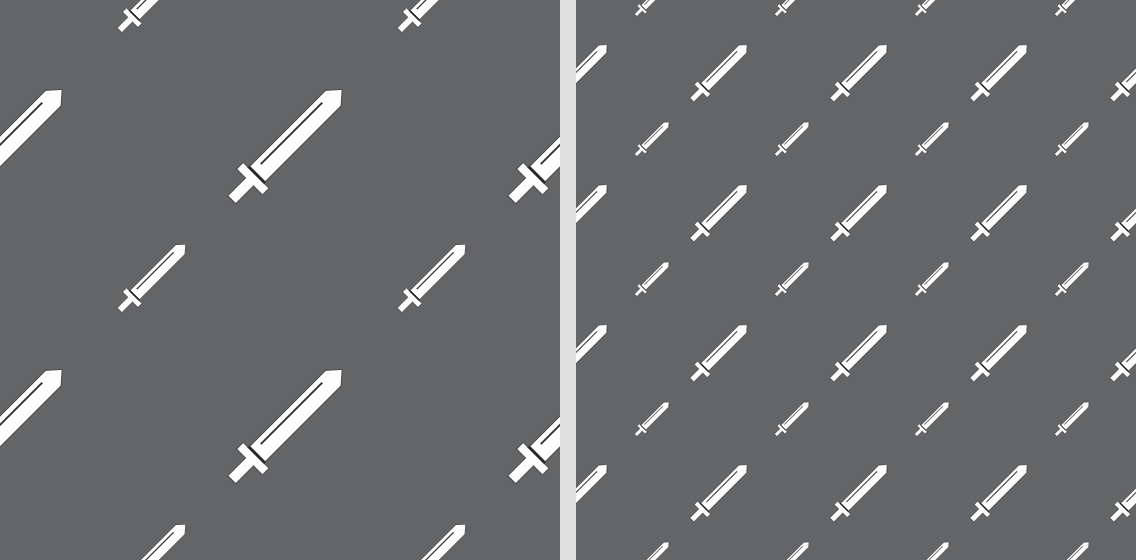
Left: one tile. Right: repeated 2 by 2.
Give the GLSL for this pattern, as a WebGL 2 fragment shader.

```glsl
#version 300 es
precision highp float;
// Flat white swords on plain grey, set diagonally in a 2 by 2 grid of cells.
// Each cell holds one large and one small sword, both wrapped around the cell
// and built from box distances in units of the sword's own length.

uniform vec2 u_resolution;
out vec4 fragColor;

const float CELLS = 2.0;
const vec3 GREY = vec3(0.392, 0.396, 0.400);
const vec3 OUTLINE = vec3(0.27, 0.27, 0.28);
const vec3 INK = vec3(0.17, 0.16, 0.16);
const vec3 WHITE = vec3(0.995);

const float BLADE_START = 0.044;
const float BLADE_SHOULDER = 0.735;
const float BLADE_TIP = 0.812;
const float BLADE_HALF = 0.068;
const float GUARD_HALF = 0.027;
const float OUTLINE_WIDTH = 0.006;

// Signed distance to a box given by two opposite corners.
float boxDistance(vec2 p, vec2 low, vec2 high) {
    vec2 d = abs(p - 0.5 * (low + high)) - 0.5 * (high - low);
    return length(max(d, 0.0)) + min(max(d.x, d.y), 0.0);
}

// Straight blade along +x with a pointed end.
float bladeDistance(vec2 p) {
    float sides = boxDistance(p, vec2(BLADE_START, -BLADE_HALF), vec2(BLADE_TIP, BLADE_HALF));
    vec2 slope = normalize(vec2(BLADE_HALF, BLADE_TIP - BLADE_SHOULDER));
    float point = dot(vec2(p.x - BLADE_TIP, abs(p.y)), slope);
    return max(sides, point);
}

// Grip and crossguard, with the guard centred on the origin.
float hiltDistance(vec2 p) {
    float grip = boxDistance(p, vec2(-0.19, -0.033), vec2(0.0, 0.033));
    float guard = boxDistance(p, vec2(-GUARD_HALF, -0.115), vec2(GUARD_HALF, 0.115));
    return min(grip, guard);
}

// Dark groove on the blade, and the dark seam between guard and blade.
float inkDistance(vec2 p) {
    float groove = boxDistance(p, vec2(0.104, 0.024), vec2(0.664, 0.036));
    float seam = boxDistance(p, vec2(GUARD_HALF, -0.075), vec2(BLADE_START, 0.075));
    return min(groove, seam);
}

float coverage(float dist, float pixel) {
    return clamp(0.5 - dist / pixel, 0.0, 1.0);
}

// Paints one wrapped sword; guard is its place in the cell, size its length.
vec3 paintSword(vec3 color, vec2 cell, vec2 guard, float size, float pixel) {
    vec2 wrapped = fract(cell - guard + 0.38) - 0.38;
    vec2 p = vec2(wrapped.x + wrapped.y, wrapped.y - wrapped.x) * inversesqrt(2.0) / size;
    float px = pixel / size;
    float body = min(bladeDistance(p), hiltDistance(p));
    color = mix(color, OUTLINE, coverage(body - OUTLINE_WIDTH, px));
    color = mix(color, WHITE, coverage(body, px));
    return mix(color, INK, coverage(inkDistance(p), px));
}

void main() {
    vec2 cell = gl_FragCoord.xy / u_resolution * CELLS;
    float pixel = CELLS / min(u_resolution.x, u_resolution.y);

    vec3 color = GREY;
    color = paintSword(color, cell, vec2(0.903, 0.362), 0.552, pixel);
    color = paintSword(color, cell, vec2(0.472, 0.937), 0.330, pixel);
    fragColor = vec4(color, 1.0);
}
```
